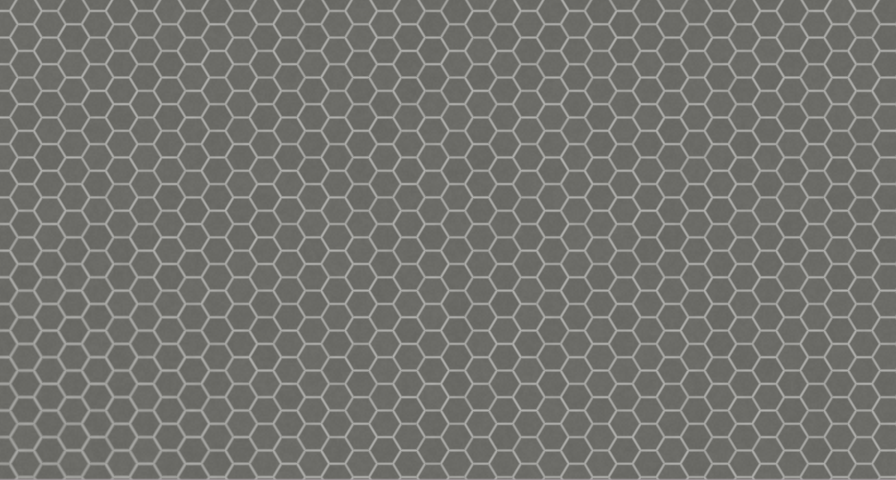
Reproduce this pattern procedurally as a Shadertoy shader.

```glsl
const float ROWS = 18.02;                    // tiles down the canvas
const float COLUMN_PAIR = 0.0998;            // horizontal period, in canvas heights
const vec2 TILE_ORIGIN = vec2(0.7523, 0.5888);
const vec3 TILE_COLOR = vec3(0.418, 0.418, 0.400);
const vec3 LINE_COLOR = vec3(0.700, 0.700, 0.688);
const vec3 RIM_COLOR = vec3(0.66, 0.63, 0.65);
const float LINE_REACH = 0.082;              // line half width with its soft edge, in tile heights
const float LINE_WEAR = 0.26;                // fading between joints
const float CORNER_BLUR = 0.28;              // wider lines at the lower left
const float TILE_VARIATION = 0.012;
const float GRAIN = 0.030;
const float RIM_HEIGHT = 0.0028;
const vec2 LATTICE = vec2(1.7320508, 1.0);
const vec2 SLANT = vec2(0.8660254, 0.5);

float hash(vec2 p) {
    vec3 q = fract(p.xyx * vec3(0.1031, 0.1030, 0.0973));
    q += dot(q, q.yzx + 33.33);
    return fract((q.x + q.y) * q.z);
}

float noise(vec2 p) {
    vec2 cell = floor(p);
    vec2 f = fract(p);
    f = f * f * (3.0 - 2.0 * f);
    float low = mix(hash(cell), hash(cell + vec2(1, 0)), f.x);
    float high = mix(hash(cell + vec2(0, 1)), hash(cell + vec2(1, 1)), f.x);
    return mix(low, high, f.y);
}

// Offset from the centre of the nearest flat-topped hexagon
vec2 hexOffset(vec2 p) {
    vec2 a = mod(p, LATTICE) - 0.5 * LATTICE;
    vec2 b = mod(p - 0.5 * LATTICE, LATTICE) - 0.5 * LATTICE;
    return dot(a, a) < dot(b, b) ? a : b;
}

void mainImage(out vec4 fragColor, in vec2 fragCoord) {
    vec2 uv = fragCoord / iResolution.y;
    float pixel = ROWS / iResolution.y;

    vec2 p = (uv - TILE_ORIGIN) * vec2(LATTICE.x / COLUMN_PAIR, ROWS);
    vec2 offset = hexOffset(p);
    vec2 center = p - offset;

    // Nearest side; its midpoint is shared by both neighbours
    float slanted = dot(abs(offset), SLANT);
    float upright = abs(offset.y);
    vec2 side = vec2(offset.x < 0.0 ? -1.0 : 1.0, offset.y < 0.0 ? -1.0 : 1.0);
    vec2 normal = side * (upright > slanted ? vec2(0, 1) : SLANT);
    float edgeDistance = 0.5 - max(upright, slanted);
    vec2 edgeId = round((center + 0.5 * normal) * 4.0 / LATTICE) + 200.0;
    vec2 tileId = round(center * 2.0 / LATTICE) + 100.0;

    // Tile surface
    float grain = 0.6 * noise(uv * 260.0) + 0.4 * noise(uv * 95.0 + 17.0) - 0.5;
    vec3 color = TILE_COLOR + GRAIN * grain + TILE_VARIATION * (hash(tileId) - 0.5);

    // Joints with uneven brightness, softer toward the lower left
    float corner = smoothstep(0.75, 0.1, length(uv * vec2(0.9, 1.0)));
    float reach = max(LINE_REACH, 1.2 * pixel) * (1.0 + CORNER_BLUR * corner);
    float joint = 1.0 - smoothstep(0.0, reach, edgeDistance);
    float wear = 0.6 * hash(edgeId) + 0.4 * noise(uv * 70.0 + 5.0);
    float strength = (1.0 - LINE_WEAR * wear) * (1.0 - 0.12 * corner);
    color = mix(color, LINE_COLOR, joint * strength);

    // Pale rim along the bottom
    float halfPixel = 0.5 / iResolution.y;
    float rim = 1.0 - smoothstep(RIM_HEIGHT - halfPixel, RIM_HEIGHT + halfPixel, uv.y);
    color = mix(color, RIM_COLOR, 0.7 * rim);

    fragColor = vec4(color, 1.0);
}
```
